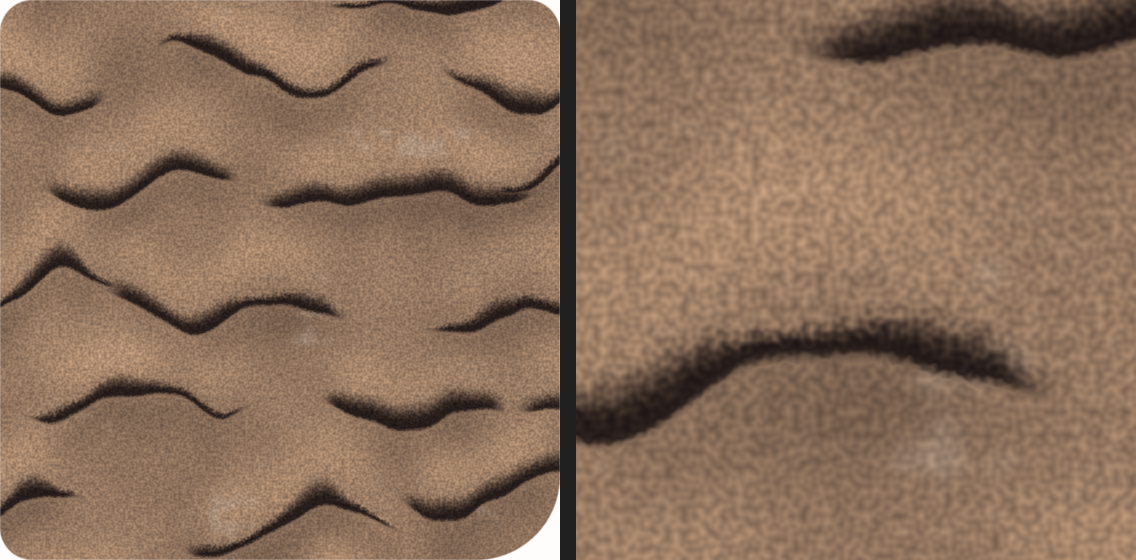
Left, the full canvas; right, a detail of the centre.
A three.js fragment shader for this texture:

```glsl
// Wind-rippled brown sand with broken, curving shadow ridges and fine grain.
varying vec2 vUv;

#define ROW_GAP 0.195
#define SEGMENT_GAP 0.47
#define WAVE_HEIGHT 0.13
#define SHADOW_DEPTH 0.021
#define GRAIN_SCALE 210.0
#define GRAIN_CONTRAST 0.24
#define SAND_TONE 0.575
#define SHADOW_TONE 0.135
#define SMALL_CORNER 0.058
#define LARGE_CORNER 0.15

const vec3 DARK_SAND = vec3(0.16, 0.12, 0.11);
const vec3 LIGHT_SAND = vec3(0.69, 0.555, 0.445);
const vec3 PALE_DUST = vec3(0.70, 0.62, 0.55);
const vec3 PAPER = vec3(1.0, 0.99, 0.99);

vec2 hash2(vec2 p) {
  vec3 q = fract(p.xyx * vec3(0.1031, 0.1030, 0.0973));
  q += dot(q, q.yzx + 33.33);
  return fract((q.xx + q.yz) * q.zy);
}

vec2 gradientAt(vec2 cell) {
  float angle = 6.2832 * hash2(cell).x;
  return vec2(cos(angle), sin(angle));
}

float gradientNoise(vec2 p) {
  vec2 i = floor(p), f = p - i;
  vec2 u = f * f * f * (f * (f * 6.0 - 15.0) + 10.0);
  vec2 e = vec2(1.0, 0.0);
  float low = mix(dot(gradientAt(i), f), dot(gradientAt(i + e), f - e), u.x);
  float high = mix(dot(gradientAt(i + e.yx), f - e.yx),
                   dot(gradientAt(i + e.xx), f - e.xx), u.x);
  return mix(low, high, u.y);
}

float bell(float x, float width) {
  return exp(-x * x / (width * width));
}

// One ridge segment: x is its shadow, y the light above less the shade below.
vec2 ridge(vec2 p, float row, float column) {
  vec2 id = vec2(row, column) + 20.0;
  vec2 place = hash2(id), form = hash2(id + 57.0);
  float stagger = 0.5 * mod(row, 2.0);
  float along = p.x - SEGMENT_GAP * (column + stagger + 0.35 * (place.x - 0.5));
  float halfLength = mix(0.17, 0.29, form.x);
  float taper = 1.0 - smoothstep(0.45, 1.0, abs(along) / halfLength);

  // Wavy crest line
  float crest = ROW_GAP * (row + 0.35) + 0.07 * (place.y - 0.5);
  crest += 0.2 * (form.y - 0.45) * along;
  crest += WAVE_HEIGHT * gradientNoise(vec2(p.x * 4.5, row * 5.37 + 0.4));
  crest += 0.018 * gradientNoise(vec2(p.x * 14.0, row * 3.71 + 0.3));
  float height = p.y - crest;

  // Crisp lower edge, ragged and softer upper edge
  float swell = gradientNoise(vec2(p.x * 8.0, row * 2.3 + column * 4.1));
  float depth = SHADOW_DEPTH * taper * (1.0 + 1.3 * swell);
  float blur = mix(0.008, 0.030, smoothstep(-0.3, 0.4, swell + form.y - 0.5));
  float shadow = smoothstep(-0.004, 0.004, height)
               * (1.0 - smoothstep(0.4 * depth, depth + blur, height));
  shadow *= smoothstep(0.0, 0.45, taper);

  float relief = bell(height - 0.085, 0.055) - 0.9 * bell(height + 0.025, 0.045);
  return vec2(shadow, relief * taper);
}

float roundedCanvas(vec2 p) {
  float radius = p.x > 0.5 && p.y < 0.5 ? LARGE_CORNER : SMALL_CORNER;
  vec2 q = abs(p - 0.5) - 0.5 + radius;
  return length(max(q, 0.0)) - radius;
}

void main() {
  // Grain, also used to roughen the shadow edges
  float fine = gradientNoise(vUv * GRAIN_SCALE);
  float coarse = gradientNoise(vUv * GRAIN_SCALE * 0.47 + 31.0);
  float grain = fine + 0.55 * coarse;
  vec2 drift = vec2(gradientNoise(vUv * 5.0 + 9.0), gradientNoise(vUv * 6.0 + 43.0));
  vec2 p = vUv + 0.025 * drift + vec2(0.0, 0.004 * grain);

  // Gather the ridges
  float shadow = 0.0, relief = 0.0;
  for (int row = -1; row < 7; row++) {
    for (int column = -1; column < 4; column++) {
      vec2 part = ridge(p, float(row), float(column));
      shadow = max(shadow, part.x);
      relief += part.y;
    }
  }

  // Sand tone from relief, broad mottling and grain
  float mottling = gradientNoise(vUv * 4.0 + 17.0) + 0.5 * gradientNoise(vUv * 11.0);
  float tone = SAND_TONE + 0.085 * clamp(relief, -1.3, 1.1) + 0.08 * mottling;
  tone += GRAIN_CONTRAST * grain * tone;
  tone = mix(tone, SHADOW_TONE + 0.05 * grain, 0.97 * shadow);
  float level = (tone - DARK_SAND.r) / (LIGHT_SAND.r - DARK_SAND.r);
  vec3 color = mix(DARK_SAND, LIGHT_SAND, level);

  // Sparse pale dust
  float dust = gradientNoise(vUv * 6.0 + 71.0) + 0.35 * gradientNoise(vUv * 32.0);
  dust = smoothstep(0.42, 0.7, dust) * (1.0 - shadow);
  color = mix(color, PALE_DUST * (1.0 + 0.2 * grain), 0.5 * dust);

  color = mix(color, PAPER, smoothstep(-0.002, 0.002, roundedCanvas(vUv)));
  gl_FragColor = vec4(clamp(color, 0.0, 1.0), 1.0);
}
```
